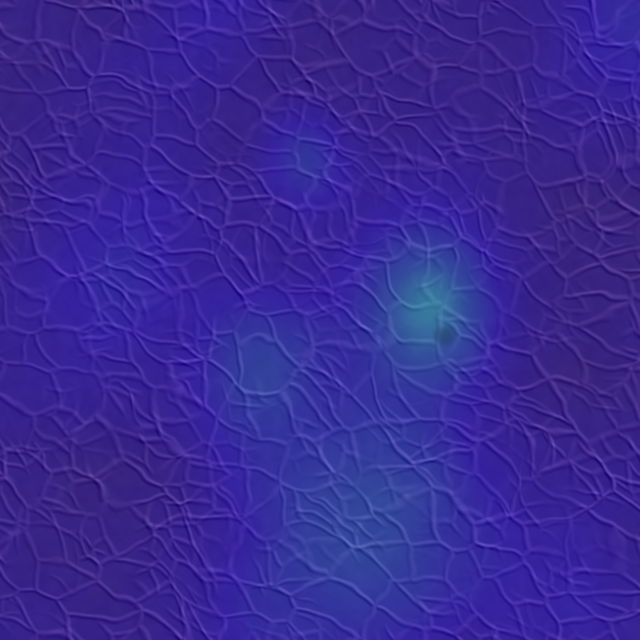
Give the GLSL for this texture, as a WebGL 2 fragment shader.

```glsl
#version 300 es
precision highp float;

uniform vec2 u_resolution;
out vec4 fragColor;

const float COARSE_CELLS = 17.0;
const float FINE_CELLS = 27.0;
const float CREASE_WIDTH = 0.0062;
const float GRAIN_ANGLE = -0.6;
const vec2 GRAIN_STRETCH = vec2(0.8, 1.15);
const vec2 LIGHT_OFFSET = vec2(0.0012, 0.0018);
const float RELIEF_GAIN = 0.085;
const vec3 CREASE_TINT = vec3(0.075, 0.05, 0.055);
const float BASE_HEAT = 0.15;
const float HEAT_VARIATION = 1.3;
const vec2 PORE_CENTER = vec2(0.695, 0.475);

// Dark violet through blue to teal, one step per unit of heat
const vec3 RAMP[7] = vec3[7](
    vec3(0.24, 0.16, 0.44), vec3(0.22, 0.14, 0.54), vec3(0.22, 0.14, 0.63),
    vec3(0.21, 0.23, 0.62), vec3(0.21, 0.31, 0.62), vec3(0.22, 0.43, 0.62),
    vec3(0.22, 0.57, 0.62));

// Glows: center, radius, heat
const vec4 GLOWS[10] = vec4[10](
    vec4(0.675, 0.515, 0.085, 3.6), vec4(0.40, 0.42, 0.085, 1.6),
    vec4(0.475, 0.76, 0.065, 2.0), vec4(0.64, 0.18, 0.14, 1.7),
    vec4(0.55, 0.42, 0.23, 1.5), vec4(0.48, 0.10, 0.18, 1.3),
    vec4(0.17, 0.58, 0.16, 1.5), vec4(0.33, 0.98, 0.12, 1.2),
    vec4(1.00, 0.97, 0.12, 1.3), vec4(0.92, 0.03, 0.17, 0.8));

vec2 hash2(vec2 p) {
    vec2 q = vec2(dot(p, vec2(127.1, 311.7)), dot(p, vec2(269.5, 183.3)));
    return fract(sin(q) * 43758.5453);
}

float noise(vec2 p) {
    vec2 i = floor(p), f = fract(p);
    f = f * f * (3.0 - 2.0 * f);
    float low = mix(hash2(i).x, hash2(i + vec2(1, 0)).x, f.x);
    float high = mix(hash2(i + vec2(0, 1)).x, hash2(i + vec2(1, 1)).x, f.x);
    return mix(low, high, f.y);
}

float fbm(vec2 p) {
    return 0.55 * noise(p) + 0.3 * noise(p * 2.1 + 7.3) + 0.15 * noise(p * 4.3 + 3.1);
}

// Distance to the nearest border between irregular cells
float cellBorder(vec2 p) {
    vec2 cell = floor(p), f = fract(p), nearest = vec2(0.0);
    float best = 8.0;
    for (int y = -1; y <= 1; y++)
    for (int x = -1; x <= 1; x++) {
        vec2 o = vec2(x, y);
        vec2 r = o + hash2(cell + o) - f;
        if (dot(r, r) < best) { best = dot(r, r); nearest = r; }
    }
    float border = 8.0;
    for (int y = -2; y <= 2; y++)
    for (int x = -2; x <= 2; x++) {
        vec2 o = vec2(x, y);
        vec2 r = o + hash2(cell + o) - f;
        vec2 d = r - nearest;
        if (dot(d, d) > 1e-5) border = min(border, dot(0.5 * (r + nearest), normalize(d)));
    }
    return border;
}

float creaseLayer(vec2 p, float cells) {
    float d = cellBorder(p * cells) / cells;
    return 1.0 - smoothstep(0.0, CREASE_WIDTH, d);
}

// Two layers of bent creases that fade in and out
float creases(vec2 uv) {
    vec2 bend = vec2(noise(uv * 13.0), noise(uv * 13.0 + 31.7)) - 0.5;
    vec2 wiggle = vec2(noise(uv * 45.0 + 5.2), noise(uv * 45.0 + 17.9)) - 0.5;
    vec2 p = uv + 0.035 * bend + 0.008 * wiggle;
    float c = cos(GRAIN_ANGLE), s = sin(GRAIN_ANGLE);
    p = vec2(c * p.x + s * p.y, c * p.y - s * p.x) * GRAIN_STRETCH;
    float coarseFade = 0.35 + 0.65 * noise(uv * 16.0 + 11.0);
    float fineFade = 0.65 * smoothstep(0.25, 0.8, noise(uv * 21.0 + 41.0));
    return creaseLayer(p, COARSE_CELLS) * coarseFade
         + creaseLayer(p + 3.7, FINE_CELLS) * fineFade;
}

float heatAt(vec2 uv) {
    float heat = BASE_HEAT + HEAT_VARIATION * fbm(uv * 4.5 + 2.0);
    for (int i = 0; i < 10; i++) {
        vec2 d = (uv - GLOWS[i].xy) * vec2(1.0, 0.85) / GLOWS[i].z;
        heat += GLOWS[i].w * exp(-dot(d, d));
    }
    return heat;
}

vec3 rampColor(float heat) {
    float h = clamp(heat, 0.0, 5.999);
    int i = int(h);
    return mix(RAMP[i], RAMP[i + 1], fract(h));
}

void main() {
    vec2 uv = gl_FragCoord.xy / u_resolution;
    vec3 color = rampColor(heatAt(uv));

    // Raised lip on one side of each crease, shadow on the other
    float lit = creases(uv - LIGHT_OFFSET);
    float shaded = creases(uv + LIGHT_OFFSET);
    color += RELIEF_GAIN * (lit - shaded) + CREASE_TINT * (0.6 * lit - 0.12);

    // Soft mottling and one dark pore
    color += 0.03 * (fbm(uv * 60.0) - 0.5);
    float pore = 1.0 - smoothstep(0.006, 0.022, length(uv - PORE_CENTER));
    color *= 1.0 - 0.18 * pore;

    fragColor = vec4(clamp(color, 0.0, 1.0), 1.0);
}
```
